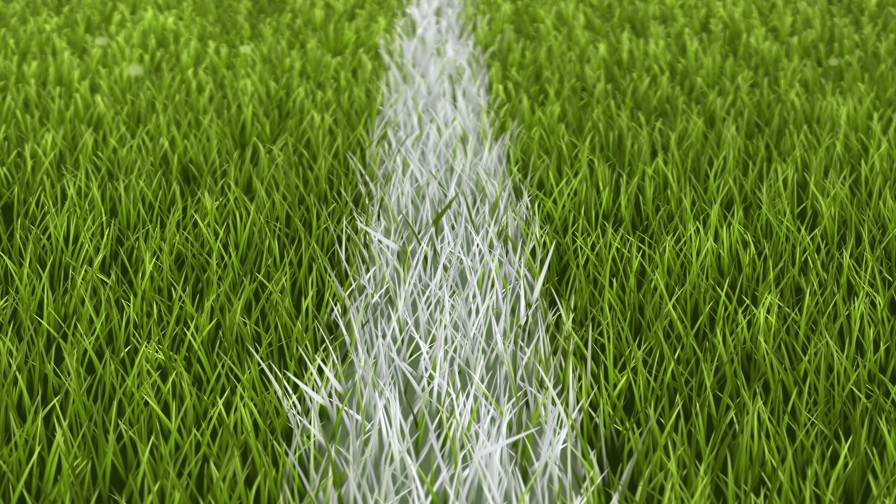
Reproduce this texture procedurally as a WebGL 2 fragment shader.

```glsl
#version 300 es
precision highp float;
uniform vec2 u_resolution;
out vec4 fragColor;

float hash(vec2 p) {
    return fract(sin(dot(p, vec2(127.1, 311.7))) * 43758.5453);
}

float noise(vec2 p) {
    vec2 i = floor(p), f = fract(p);
    f = f * f * (3.0 - 2.0 * f);
    return mix(mix(hash(i), hash(i + vec2(1, 0)), f.x),
               mix(hash(i + vec2(0, 1)), hash(i + vec2(1, 1)), f.x), f.y);
}

// Signed distance to the chalk line, which widens toward the viewer
float chalkDistance(vec2 p) {
    float near = 1.0 - p.y;
    return abs(p.x - 0.868 - 0.025 * near) - 0.055 - 0.235 * near;
}

vec3 bladeColor(float h, float chalk, float tone, float side) {
    vec3 green = mix(vec3(0.09, 0.15, 0.02), vec3(0.34, 0.48, 0.03), smoothstep(0.0, 0.5, h));
    green = mix(green, vec3(0.64, 0.74, 0.36), smoothstep(0.4, 1.0, h) * (0.15 + 0.85 * tone));
    vec3 white = mix(vec3(0.32, 0.41, 0.25), vec3(0.87, 0.89, 0.89), smoothstep(0.0, 0.5, h));
    green *= 0.62 + 0.72 * tone;
    white *= 0.76 + 0.36 * tone;
    return mix(green, white, chalk) * (1.0 + 0.14 * side);
}

// Rows of curved blades, composited from far to near
vec3 grass(vec2 p, vec3 col, float soft) {
    for (int i = 0; i < 100; i++) {
        float row = float(i);
        float s = 0.28 * exp(0.015 * row);
        float ground = 1.0 - (s - 0.3) / 0.75;
        float rise = p.y - ground;
        if (rise < -0.03 * s || rise > 0.26 * s) continue;
        float cellWidth = 0.027 * s;
        float cell = floor(p.x / cellWidth);
        for (int k = -5; k <= 5; k++) {
            vec2 id = vec2(cell + float(k), row);
            float b = hash(id + 17.3), c = hash(id + 41.7);
            float rootY = ground + (b - 0.5) * 0.05 * s;
            float h = (p.y - rootY) / (s * mix(0.07, 0.22, c));
            if (h < 0.0 || h > 1.0) continue;

            float a = hash(id), tone = hash(id + 73.9);
            float rootX = (id.x + a) * cellWidth;
            float lean = (hash(id + 9.1) + hash(id + 28.6) - 1.0) * 0.13 * s;
            float x = p.x - rootX - lean * h * (0.45 + 0.55 * h);
            // Slanted blades need a wider horizontal section
            float slant = sqrt(1.0 + pow(lean / (s * mix(0.07, 0.22, c)), 2.0));
            float width = s * mix(0.0028, 0.0058, a) * sqrt(1.0 - h) * slant;
            float alpha = 1.0 - smoothstep(-soft, soft, abs(x) - width);
            alpha *= smoothstep(0.0, 0.2, h) * (1.0 - smoothstep(0.88, 1.0, h));
            if (alpha < 0.003) continue;

            // Ragged line edge, with a few unpainted blades inside it
            vec2 mid = vec2(rootX, rootY + 0.06 * s);
            float edge = chalkDistance(mid) + (hash(id + 3.4) - 0.5) * 0.17 * s;
            float chalk = (1.0 - smoothstep(-0.03 * s, 0.03 * s, edge)) * step(0.12, hash(id + 5.7));
            chalk *= 0.72 + 0.28 * smoothstep(0.0, 0.4, hash(id + 61.2));
            float side = clamp(x / (width + soft), -1.0, 1.0);
            col = mix(col, bladeColor(h, chalk, tone, side), alpha);
        }
    }
    return col;
}

// Long stray blades: root in xy, tip in zw
vec3 strayBlades(vec2 p, vec3 col, float soft) {
    vec4 strays[6] = vec4[6](
        vec4(1.053, 0.387, 1.102, 0.525), vec4(0.685, 0.213, 0.625, 0.296),
        vec4(0.926, 0.088, 1.072, 0.153), vec4(0.655, 0.190, 0.563, 0.266),
        vec4(0.800, 0.500, 0.706, 0.560), vec4(0.852, 0.544, 0.910, 0.618));
    for (int i = 0; i < 6; i++) {
        vec2 axis = strays[i].zw - strays[i].xy, q = p - strays[i].xy;
        float h = clamp(dot(q, axis) / dot(axis, axis), 0.0, 1.0);
        float d = length(q - axis * h) - 0.006 * sqrt(1.0 - h) * smoothstep(-0.2, 0.3, h);
        float chalk = i < 5 ? 1.0 : 0.0;
        vec3 tint = bladeColor(0.35 + 0.4 * h, chalk, 0.25 + 0.4 * chalk, 0.0);
        col = mix(col, tint, (1.0 - smoothstep(-soft, soft, d)) * smoothstep(0.0, 0.2, h));
    }
    return col;
}

// Pale out-of-focus specks in the far turf
vec3 specks(vec2 p, vec3 col) {
    vec3 spots[4] = vec3[4](vec3(0.269, 0.861, 0.025), vec3(0.201, 0.919, 0.018),
                            vec3(0.486, 0.903, 0.016), vec3(1.655, 0.877, 0.016));
    for (int i = 0; i < 4; i++) {
        float d = length((p - spots[i].xy) * vec2(1.0, 1.4)) / spots[i].z;
        col = mix(col, vec3(0.66, 0.75, 0.46), 0.75 * (1.0 - smoothstep(0.3, 1.0, d)));
    }
    return col;
}

void main() {
    vec2 p = gl_FragCoord.xy / u_resolution.y;

    // Focus falls off toward the far edge and slightly at the front
    float soft = 0.0022 + 0.008 * smoothstep(0.5, 1.0, p.y)
               + 0.0015 * (1.0 - smoothstep(0.0, 0.2, p.y));

    // Soil and painted ground beneath the blades
    vec3 col = mix(vec3(0.10, 0.17, 0.02), vec3(0.32, 0.47, 0.03), smoothstep(0.5, 1.0, p.y));
    float paint = 1.0 - smoothstep(-0.03, 0.015, chalkDistance(p));
    col = mix(col, mix(vec3(0.35, 0.43, 0.28), vec3(0.78, 0.81, 0.79), smoothstep(0.4, 1.0, p.y)), paint);

    col = grass(p, col, soft);
    col = strayBlades(p, col, soft);
    col = specks(p, col);

    // Uneven turf tone, lighter on the far left
    float patches = noise(p * vec2(6.0, 11.0)) * 0.5 + noise(p * vec2(19.0, 27.0)) * 0.5;
    float light = 0.92 + 0.22 * patches + 0.07 * p.y * (1.0 - p.x);
    col *= mix(light, 1.0, 0.7 * paint);
    fragColor = vec4(clamp(col, 0.0, 1.0), 1.0);
}
```
